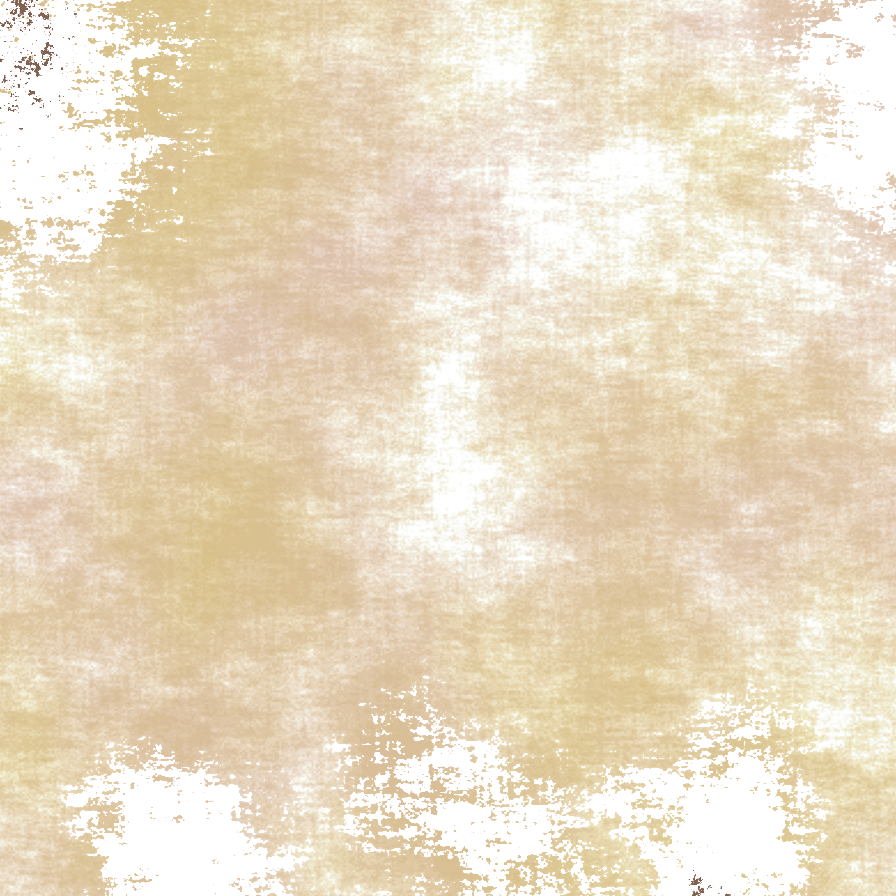
Write a three.js fragment shader that draws this texture.

```glsl
varying vec2 vUv;

const vec3 DEEP_TAN = vec3(0.85, 0.75, 0.58);
const vec3 TAN = vec3(0.87, 0.78, 0.63);
const vec3 SAND = vec3(0.905, 0.835, 0.71);
const vec3 CREAM = vec3(0.93, 0.88, 0.78);
const vec3 IVORY = vec3(0.95, 0.93, 0.85);
const vec3 CHALK = vec3(0.98, 0.98, 0.96);
const vec3 WHITE = vec3(1.0);
const vec3 RUST = vec3(0.42, 0.27, 0.19);

float hash(vec2 p) {
  return fract(sin(dot(p, vec2(127.1, 311.7))) * 43758.5453);
}

// Signed value noise
float noise(vec2 p) {
  vec2 cell = floor(p);
  vec2 f = fract(p);
  f = f * f * (3.0 - 2.0 * f);
  float low = mix(hash(cell), hash(cell + vec2(1.0, 0.0)), f.x);
  float high = mix(hash(cell + vec2(0.0, 1.0)), hash(cell + vec2(1.0, 1.0)), f.x);
  return 2.0 * mix(low, high, f.y) - 1.0;
}

// Octave sum scaled to a deviation near one
float fbm(vec2 p, float gain) {
  float sum = 0.0;
  float power = 0.0;
  float amplitude = 1.0;
  for (int i = 0; i < 6; i++) {
    sum += amplitude * noise(p);
    power += amplitude * amplitude;
    amplitude *= gain;
    p = mat2(1.99, 0.22, -0.22, 1.99) * p + vec2(17.3, 9.1);
  }
  return sum / (0.43 * sqrt(power));
}

// Crossed fibres, long across and long upward
float weave(vec2 uv) {
  float across = noise(uv * vec2(38.0, 210.0)) + 0.7 * noise(uv * vec2(90.0, 330.0) + 5.0);
  float upward = noise(uv * vec2(230.0, 32.0) + 11.0);
  return (across + 0.7 * upward) / 0.61;
}

// Soft round region, one at the centre
float blob(vec2 uv, vec2 centre, vec2 radius) {
  return 1.0 - smoothstep(0.0, 1.0, length((uv - centre) / radius));
}

// Areas where the surface has flaked away
float wornArea(vec2 uv) {
  float area = blob(uv, vec2(0.02, 0.90), vec2(0.28, 0.32));
  area = max(area, blob(uv, vec2(0.19, 0.0), vec2(0.17, 0.27)));
  area = max(area, blob(uv, vec2(0.80, 0.02), vec2(0.15, 0.28)));
  area = max(area, 0.75 * blob(uv, vec2(0.53, 0.08), vec2(0.24, 0.20)));
  return max(area, blob(uv, vec2(1.0, 0.93), vec2(0.24, 0.26)));
}

// Paper colour for a tone in deviations from the mean
vec3 paperRamp(float tone) {
  vec3 colour = mix(DEEP_TAN, TAN, smoothstep(-2.6, -1.5, tone));
  colour = mix(colour, SAND, smoothstep(-1.5, -0.4, tone));
  colour = mix(colour, CREAM, smoothstep(-0.4, 0.2, tone));
  colour = mix(colour, IVORY, smoothstep(0.2, 0.85, tone));
  colour = mix(colour, CHALK, smoothstep(0.85, 1.45, tone));
  return mix(colour, WHITE, smoothstep(1.45, 2.0, tone));
}

void main() {
  vec2 uv = vUv;
  vec2 warp = 0.025 * vec2(noise(uv * 9.0), noise(uv * 9.0 + 31.0));

  // Layers from broad clouds to fine grain
  float clouds = fbm((uv + warp) * 4.6 + 2.7, 0.58);
  float ragged = fbm(uv * vec2(24.0, 36.0) + 7.0, 0.75);
  float fibres = weave(uv + 0.15 * warp);
  float grain = noise(uv * 390.0 + 3.0) / 0.43;

  float worn = wornArea(uv + 2.0 * warp);
  float tone = 0.78 * clouds + 0.38 * ragged + 0.30 * fibres + 0.28 * grain;
  tone -= 0.6 * smoothstep(0.0, 0.5, worn);
  vec3 colour = paperRamp(tone);

  // Golden and rosy drift in the darker paper
  float drift = fbm(uv * 5.0 + 40.0, 0.5);
  float shade = 1.0 - smoothstep(0.3, 1.5, tone);
  colour += shade * drift * vec3(0.0, 0.004, -0.022);

  // Crisp white flakes
  float flakeNoise = 0.55 * ragged + 0.45 * fibres + 0.35 * grain + 0.35 * clouds;
  float flakes = smoothstep(1.25, 1.55, flakeNoise + 3.4 * worn);
  colour = mix(colour, WHITE, flakes * smoothstep(0.02, 0.15, worn));

  // Rusty specks near two edges
  float rustArea = max(blob(uv, vec2(0.02, 0.97), vec2(0.09, 0.17)),
                       blob(uv, vec2(0.785, 0.0), vec2(0.04, 0.05)));
  float rustNoise = 0.7 * fbm(uv * 75.0 + 60.0, 0.8) + 0.4 * grain;
  float rust = smoothstep(1.5, 1.9, rustNoise + 1.3 * rustArea);
  colour = mix(colour, RUST, 0.85 * rust * smoothstep(0.0, 0.25, rustArea));

  gl_FragColor = vec4(clamp(colour, 0.0, 1.0), 1.0);
}
```
